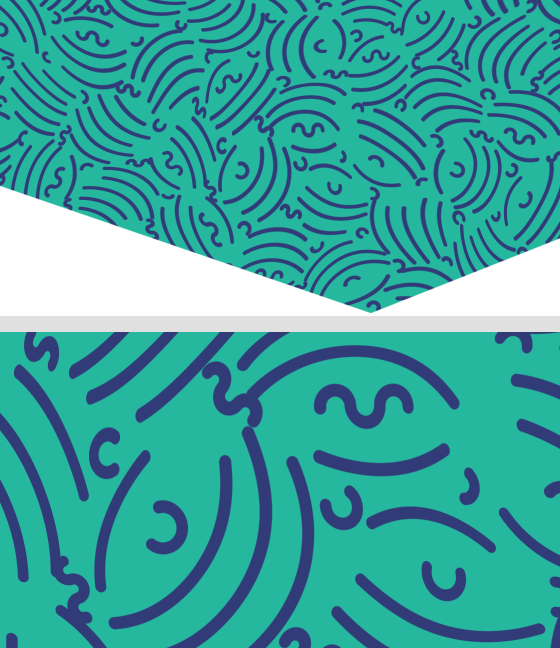
Top: the whole. Bottom: its middle third, enlarged.
Give the GLSL for this pattern, as a Shadertoy shader.

```glsl
const vec3 TEAL = vec3(0.15, 0.72, 0.62);
const vec3 NAVY = vec3(0.19, 0.23, 0.47);
const vec3 WHITE = vec3(1.0);
const float SPACING = 0.25;       // distance between fan centres
const float ROW = 0.866;          // row height of a hexagonal lattice
const float FAN_RADIUS = 0.122;
const float HALF_STROKE = 0.006;
const float TAU = 6.28318;

float hash(vec2 cell, float salt) {
    vec3 v = fract(vec3(cell.xyx + salt * 7.31) * vec3(0.1031, 0.1030, 0.0973));
    v += dot(v, v.yzx + 33.33);
    return fract((v.x + v.y) * v.z);
}

vec2 rotate(vec2 p, float angle) {
    float c = cos(angle), s = sin(angle);
    return vec2(c * p.x - s * p.y, s * p.x + c * p.y);
}

float cornerSlope(vec2 cell, vec2 offset, float salt) {
    float angle = TAU * hash(cell, salt);
    return dot(vec2(cos(angle), sin(angle)), offset);
}

float gradientNoise(vec2 p, float salt) {
    vec2 i = floor(p), f = fract(p), e = vec2(0.0, 1.0);
    vec2 u = f * f * f * (f * (f * 6.0 - 15.0) + 10.0);
    float low = mix(cornerSlope(i, f, salt), cornerSlope(i + e.yx, f - e.yx, salt), u.x);
    float high = mix(cornerSlope(i + e.xy, f - e.xy, salt), cornerSlope(i + e.yy, f - e.yy, salt), u.x);
    return mix(low, high, u.y);
}

// Arc around the origin, symmetric about the downward axis
float arcDistance(vec2 p, float radius, float halfAngle) {
    p.x = abs(p.x);
    vec2 tip = radius * vec2(sin(halfAngle), -cos(halfAngle));
    return atan(p.x, -p.y) < halfAngle ? abs(length(p) - radius) : length(p - tip);
}

// Arc that spans a share of its path through the unit disc
float discArc(vec2 p, float offset, float radius, float share, float slide) {
    float centre = offset + radius;
    float cosine = (radius * radius + centre * centre - 1.0) / (2.0 * radius * centre);
    float reach = acos(clamp(cosine, -1.0, 1.0));
    vec2 q = rotate(p - vec2(0.0, centre), slide * reach * (1.0 - share));
    return arcDistance(q, radius, reach * share);
}

// Chain of half circles with alternating direction
float squiggle(vec2 p, float radius) {
    float d = 1e3;
    for (int i = -1; i <= 1; i++) {
        float side = i == 0 ? -1.0 : 1.0;
        vec2 q = p - vec2(2.0 * radius * float(i), 0.0);
        d = min(d, arcDistance(vec2(q.x, q.y * side), radius, TAU * 0.25));
    }
    return d;
}

float smallMark(vec2 p, float size, float kind) {
    if (kind < 0.45) return squiggle(p, size);
    return arcDistance(p, size * 1.35, mix(1.0, 2.3, fract(kind * 9.0)));
}

// Nested strokes in a unit disc; some discs are closed around a small mark
float fan(vec2 p, vec2 cell) {
    float bend = mix(1.08, 1.75, hash(cell, 1.0));
    float twist = mix(-0.08, 0.08, hash(cell, 2.0));
    bool closed = hash(cell, 3.0) < 0.5;
    float d = 1e3;
    for (int i = 0; i < 5; i++) {
        float n = float(i);
        if (closed && i > 2) break;
        float share = mix(0.72, 0.98, hash(cell, 10.0 + n));
        float slide = mix(-1.0, 1.0, hash(cell, 20.0 + n));
        float offset = -0.82 + 0.37 * n + 0.05 * (hash(cell, 30.0 + n) - 0.5);
        d = min(d, discArc(rotate(p, twist * (n - 2.0)), offset, bend, share, slide));
    }
    if (closed) {
        d = min(d, discArc(vec2(p.x, -p.y), -0.84, 1.15, 0.55, 0.4));
        vec2 q = rotate(p - vec2(0.0, 0.37), hash(cell, 4.0) - 0.5);
        d = min(d, smallMark(q, 0.125, hash(cell, 5.0)));
    }
    return d;
}

float strokeDistance(vec2 p) {
    float row = round(p.y / (SPACING * ROW));
    float d = 1e3;
    for (int j = -1; j <= 1; j++) {
        float y = row + float(j);
        float shift = 0.5 * mod(y, 2.0);
        float column = round(p.x / SPACING - shift);
        for (int i = -1; i <= 1; i++) {
            vec2 cell = vec2(column + float(i), y);
            vec2 local = p - SPACING * vec2(cell.x + shift, y * ROW);
            vec2 jitter = 0.014 * (vec2(hash(cell, 6.0), hash(cell, 7.0)) - 0.5);
            vec2 q = rotate(local - jitter, TAU * hash(cell, 8.0));
            d = min(d, FAN_RADIUS * fan(q / FAN_RADIUS, cell));

            // Small marks in the gaps between three discs
            vec2 upper = rotate(local - SPACING * vec2(0.0, 0.577), TAU * hash(cell, 40.0));
            vec2 right = rotate(local - SPACING * vec2(0.5, 0.289), TAU * hash(cell, 41.0));
            d = min(d, smallMark(upper, 0.0105, hash(cell, 42.0)));
            d = min(d, smallMark(right, 0.0125, 0.45 + 0.55 * hash(cell, 43.0)));
        }
    }
    return d;
}

void mainImage(out vec4 fragColor, in vec2 fragCoord) {
    vec2 p = fragCoord / iResolution.y;
    float soft = 0.8 / iResolution.y;

    // Bend the lattice so the fans lie irregularly
    vec2 warp = vec2(gradientNoise(p * 2.3, 51.0), gradientNoise(p * 2.3, 52.0));
    float d = strokeDistance(rotate(p, 0.33) + 0.075 * warp + 3.0) - HALF_STROKE;
    vec3 color = mix(NAVY, TEAL, smoothstep(-soft, soft, d));

    // White area below a wide pointed edge
    float x = p.x - 1.174;
    float edge = (p.y - 0.009 - max(-0.343 * x, 0.396 * x)) * 0.94;
    color = mix(WHITE, color, smoothstep(-soft, soft, edge));
    fragColor = vec4(color, 1.0);
}
```
